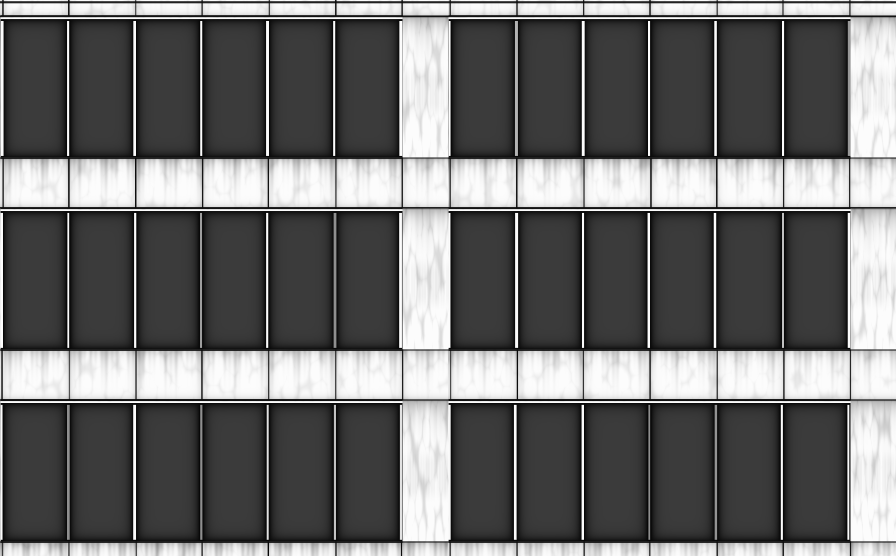
Give the GLSL for this texture, as a Shadertoy shader.

```glsl
const vec2 SHEET = vec2(768.0, 478.0);  // design units across the canvas
const vec2 REPEAT = vec2(384.0, 165.0); // one bay by one storey
const float TOP_EDGE = 14.0;            // first window head, from the top
const float PITCH = 57.1;               // spacing of panes and panels
const float GLASS_RIGHT = 345.0;
const float GLASS_TOP = 2.5;
const float SILL = 121.5;

const float WALL = 0.99;
const float GLASS = 0.232;
const float INK = 0.04;

float hash(vec2 cell) {
    return fract(sin(dot(cell, vec2(12.71, 78.23))) * 4375.5);
}

// Distance to the nearest scattered point
float cellular(vec2 p) {
    vec2 base = floor(p);
    float nearest = 2.0;
    for (int j = -1; j <= 1; j++) {
        for (int i = -1; i <= 1; i++) {
            vec2 cell = base + vec2(i, j);
            vec2 point = cell + vec2(hash(cell), hash(cell + 31.7));
            nearest = min(nearest, distance(p, point));
        }
    }
    return nearest;
}

float layeredSines(float x, float seed) {
    float sum = sin(x * 0.23 + seed * 6.0) + 0.7 * sin(x * 0.61 + seed * 17.0);
    return 0.5 + 0.22 * (sum + 0.5 * sin(x * 1.37 + seed * 29.0));
}

// Soft line of a given half width
float line(float x, float halfWidth, float blur) {
    return 1.0 - smoothstep(halfWidth - blur, halfWidth + blur, abs(x));
}

float inside(float x, float low, float high, float blur) {
    return smoothstep(low - blur, low + blur, x)
         * (1.0 - smoothstep(high - blur, high + blur, x));
}

// Grime running down from the sill
float spandrelDirt(vec2 p, float seed) {
    float depth = max(p.y - SILL, 0.0);
    float streak = layeredSines(p.x, seed);
    float reach = mix(3.0, 17.0, streak * streak);
    float run = mix(0.24, 0.42, hash(vec2(seed, 4.0))) * exp(-depth / reach);
    float foot = 0.2 * exp(-(REPEAT.y - p.y) / 2.5);
    float blotch = 0.07 * smoothstep(0.45, 0.9, cellular(p / vec2(9.0, 16.0) + seed * 40.0));
    return run * (0.5 + 0.6 * streak) + foot + blotch;
}

// Faint vertical smears, heaviest under the head of the pier
float pierDirt(vec2 p, float seed) {
    float smear = smoothstep(0.4, 0.9, cellular(p / vec2(5.0, 26.0) + seed * 40.0));
    float fine = layeredSines(p.x * 2.0, seed) * inside(p.y, 48.0, 82.0, 8.0);
    float head = exp(-p.y / mix(5.0, 16.0, layeredSines(p.x, seed)));
    return 0.13 * smear + 0.08 * fine + 0.3 * head;
}

float wallTone(vec2 p, float seed, float blur) {
    float spandrel = smoothstep(SILL - blur, SILL + blur, p.y);
    float tone = WALL - mix(pierDirt(p, seed), spandrelDirt(p, seed), spandrel);

    // Panel joints with a soft dirty halo
    float index = clamp(round((p.x - 1.5) / PITCH), 0.0, 6.0);
    float offset = p.x - 1.5 - index * PITCH - 1.2 * hash(vec2(index, seed));
    float strength = mix(0.55, 0.9, hash(vec2(seed, index)));
    float joint = strength * line(offset, 0.6, blur) + 0.14 * exp(-abs(offset) / 2.5);
    return mix(tone, INK, joint * spandrel);
}

float windowTone(vec2 p, float seed, float blur) {
    // Mullions differ in position, width and brightness
    float index = clamp(round((p.x - 1.0) / PITCH), 0.0, 6.0);
    float jitter = hash(vec2(index, seed + 3.0)) - 0.4;
    float offset = p.x - 1.0 - index * PITCH - 1.4 * jitter;
    float width = mix(0.75, 1.35, hash(vec2(seed, index + 8.0)));
    float bright = mix(0.55, 1.0, smoothstep(0.05, 0.3, hash(vec2(index + 5.0, seed))));

    // Glass darkens towards its frame
    float side = max(abs(offset) - 1.6, 0.0);
    float ends = max(min(p.y - GLASS_TOP, SILL - p.y), 0.0);
    float shade = 1.0 - (1.0 - exp(-side / 3.5)) * (1.0 - exp(-ends / 3.8));
    float tone = GLASS - 0.2 * shade;
    float bar = line(offset, width, blur) * inside(p.y, 4.0, SILL - 1.5, blur);
    return mix(tone, WALL, bar * bright);
}

void mainImage(out vec4 fragColor, in vec2 fragCoord) {
    vec2 p = fragCoord / iResolution.xy * SHEET;
    p.y = SHEET.y - p.y;
    float blur = 0.5 * SHEET.y / iResolution.y;

    vec2 grid = vec2(p.x, p.y - TOP_EDGE);
    vec2 cell = floor(grid / REPEAT);
    vec2 local = grid - cell * REPEAT;
    float seed = hash(cell + 2.3);

    // Wall, then the strip of windows
    float opening = inside(local.x, 0.5, GLASS_RIGHT, blur);
    float glazed = opening * inside(local.y, GLASS_TOP, SILL, blur);
    float tone = mix(wallTone(local, seed, blur), windowTone(local, seed, blur), glazed);

    // Head and sill rails, fainter across the piers
    float first = 1.0 - step(0.5, abs(cell.y));
    float headY = min(local.y, REPEAT.y - local.y);
    float rail = mix(0.6, 0.95, max(opening, first));
    tone = mix(tone, INK, rail * line(headY, 0.9, blur));
    tone = mix(tone, WALL, opening * line(local.y - 1.7, 0.7, blur));
    tone = mix(tone, INK, mix(0.5, 0.85, opening) * line(local.y - SILL - 0.5, 0.8, blur));

    // Coping along the top edge
    tone = mix(tone, INK, 0.9 * line(p.y - 2.0, 0.9, blur));
    fragColor = vec4(vec3(clamp(tone, 0.0, 1.0)), 1.0);
}
```
